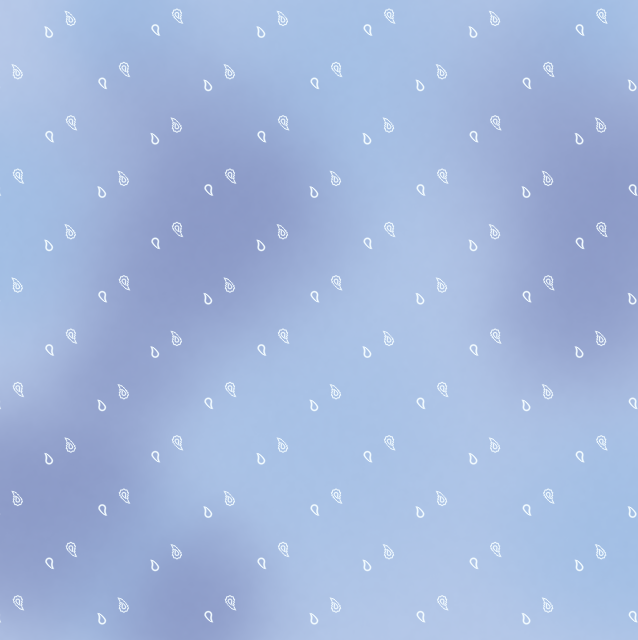
This pattern is drawn by a Shadertoy shader. Its source:

```glsl
const float ROWS = 12.0;            // motif rows per canvas height
const float PITCH = 1.989;          // column pitch, in row heights
const vec2 FIRST_MOTIF = vec2(1.125, 0.547);
const vec2 PAIR_OFFSET = vec2(0.203, 0.129);
const float TURN_SHIFT = 0.02;      // upright drops sit slightly lower
const float SMALL_RADIUS = 0.058;
const float LARGE_RADIUS = 0.080;
const float INNER_RADIUS = 0.034;
const float BOLD_LINE = 0.0145;     // half widths
const float FINE_LINE = 0.0105;
const float SCALLOP_DEPTH = 0.005;
const float SCALLOPS = 13.0;
const float DROP_LENGTH = 1.9;      // in drop radii
const float DROP_TIP = 0.3;
const float DROP_BEND = 0.21;
const float WARP = 0.07;
const float GRAIN = 0.012;

const vec3 PALE = vec3(0.715, 0.785, 0.91);
const vec3 SKY = vec3(0.63, 0.745, 0.895);
const vec3 DUSK = vec3(0.535, 0.59, 0.77);
const vec3 INK = vec3(0.95, 0.985, 1.0);

// Soft clouds: centre, radius, strength
const vec4 DUSK_CLOUDS[10] = vec4[10](
    vec4(0.37, 0.68, 0.13, 1.5), vec4(0.27, 0.58, 0.12, 1.2),
    vec4(0.20, 0.42, 0.09, 0.8), vec4(0.97, 0.68, 0.15, 1.7),
    vec4(0.92, 0.51, 0.11, 0.9), vec4(0.04, 0.21, 0.14, 1.6),
    vec4(0.15, 0.28, 0.09, 0.6), vec4(0.31, 0.05, 0.10, 1.4),
    vec4(0.23, 0.82, 0.13, 0.45), vec4(0.82, 0.84, 0.13, 0.4));
const vec4 SKY_CLOUDS[7] = vec4[7](
    vec4(0.00, 0.66, 0.13, 1.8), vec4(0.19, 0.97, 0.09, 1.5),
    vec4(0.52, 0.87, 0.20, 1.2), vec4(0.92, 0.97, 0.10, 1.6),
    vec4(0.50, 0.32, 0.25, 0.8), vec4(0.98, 0.18, 0.15, 1.6),
    vec4(0.19, 0.13, 0.11, 1.5));

float hash(vec2 p) {
    vec3 q = fract(vec3(p.xyx) * 0.1031);
    q += dot(q, q.yzx + 33.33);
    return fract((q.x + q.y) * q.z);
}

float noise(vec2 p) {
    vec2 i = floor(p), f = fract(p);
    f = f * f * (3.0 - 2.0 * f);
    return mix(mix(hash(i), hash(i + vec2(1, 0)), f.x),
               mix(hash(i + vec2(0, 1)), hash(i + vec2(1, 1)), f.x), f.y);
}

float fbm(vec2 p) {
    float sum = 0.0, amp = 0.5;
    for (int i = 0; i < 4; i++) {
        sum += amp * noise(p);
        p = p * 2.03 + 17.0;
        amp *= 0.5;
    }
    return sum;
}

float cloud(vec2 p, vec4 c) {
    vec2 d = (p - c.xy) / c.z;
    return c.w * exp(-dot(d, d));
}

// Dyed ground: blended clouds with a fine grain
vec3 ground(vec2 uv) {
    vec2 p = uv + WARP * (vec2(fbm(uv * 5.0), fbm(uv * 5.0 + 40.0)) - 0.47);
    float sky = 0.0, dusk = 0.0;
    for (int i = 0; i < 7; i++) sky += cloud(p, SKY_CLOUDS[i]);
    for (int i = 0; i < 10; i++) dusk += cloud(p, DUSK_CLOUDS[i]);
    vec3 col = mix(PALE, SKY, 1.0 - exp(-1.4 * sky));
    col = mix(col, DUSK, 1.0 - exp(-1.3 * dusk));
    return col + GRAIN * (fbm(uv * 90.0) - 0.47);
}

// Bent teardrop with its tip at the upper left, centred on its height
float drop(vec2 p, float radius) {
    vec2 q = p / radius;
    q.y += 0.5 * (DROP_LENGTH + DROP_TIP - 1.0);
    float rise = max(q.y, 0.0);
    q.x = abs(q.x + DROP_BEND * rise * rise);
    float b = (1.0 - DROP_TIP) / DROP_LENGTH;
    float a = sqrt(1.0 - b * b);
    float k = dot(q, vec2(-b, a));
    float d = dot(q, vec2(a, b)) - 1.0;
    if (k < 0.0) d = length(q) - 1.0;
    else if (k > a * DROP_LENGTH) d = length(q - vec2(0.0, DROP_LENGTH)) - DROP_TIP;
    return d * radius;
}

float stroke(float d, float halfWidth, float blur) {
    return 1.0 - smoothstep(-blur, blur, abs(d) - halfWidth);
}

// Staggered pairs of drops, turned by half a turn in alternation
float motifs(vec2 p, float blur) {
    float row = floor(p.y);
    float stagger = 0.5 * PITCH * (1.0 - mod(row, 2.0));
    float x = p.x - FIRST_MOTIF.x - stagger;
    float col = floor(x / PITCH + 0.5);
    float turn = 1.0 - 2.0 * mod(col + ceil(row * 0.5), 2.0);
    vec2 q = vec2(x - col * PITCH, p.y - row - FIRST_MOTIF.y + TURN_SHIFT * turn);

    vec2 small = (q + PAIR_OFFSET) * turn;
    vec2 large = (q - PAIR_OFFSET) * turn;
    float scallop = SCALLOP_DEPTH * sin(SCALLOPS * atan(large.y, large.x));
    float ink = stroke(drop(small, SMALL_RADIUS), BOLD_LINE, blur);
    ink = max(ink, stroke(drop(large, LARGE_RADIUS) + scallop, FINE_LINE, blur));
    return max(ink, stroke(drop(large + vec2(0.0, 0.015), INNER_RADIUS), FINE_LINE, blur));
}

void mainImage(out vec4 fragColor, in vec2 fragCoord) {
    vec2 uv = fragCoord / iResolution.y;
    float blur = 0.8 * ROWS / iResolution.y;
    vec3 col = mix(ground(uv), INK, motifs(uv * ROWS, blur));
    fragColor = vec4(col, 1.0);
}
```
